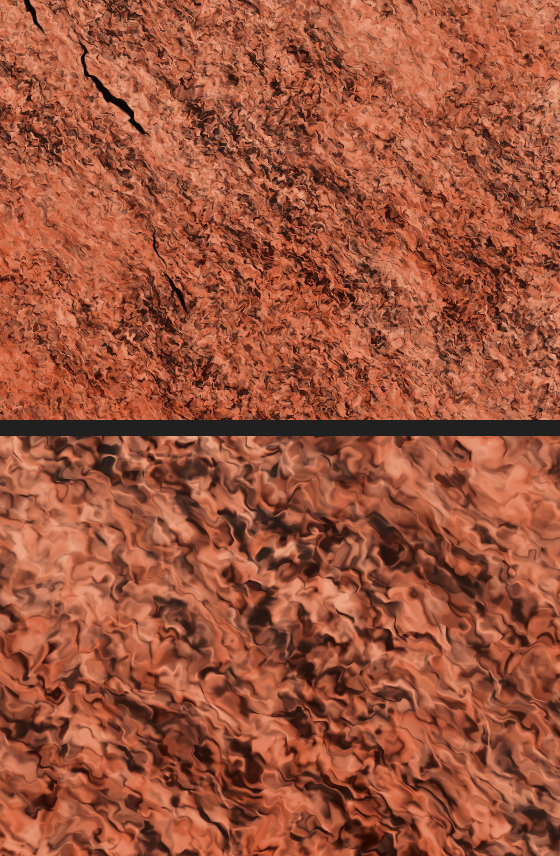
Top: the whole. Bottom: its middle third, enlarged.
A Shadertoy shader for this texture:

```glsl
// Rough red sandstone face with slanted grain, shaded ledges and dark cracks.

const vec3 BLACK  = vec3(0.15, 0.07, 0.05);
const vec3 UMBER  = vec3(0.28, 0.13, 0.09);
const vec3 RUST   = vec3(0.515, 0.25, 0.175);
const vec3 CLAY   = vec3(0.68, 0.36, 0.25);
const vec3 ORANGE = vec3(0.83, 0.46, 0.325);
const vec3 PEACH  = vec3(0.90, 0.56, 0.43);
const vec3 PALE_SHIFT = vec3(0.04, 0.14, 0.15);

vec3 hash3(vec2 p) {
    vec3 h = fract(p.xyx * vec3(0.1031, 0.1030, 0.0973));
    h += dot(h, h.yxz + 33.33);
    return fract((h.xxy + h.yzz) * h.zyx);
}

// Smooth cellular noise: random cell values blended by distance, 0..1.
float cells(vec2 p, float sharpness) {
    vec2 id = floor(p), f = p - id;
    float sum = 0.0, total = 0.0001;
    for (int y = -1; y <= 1; y++) {
        for (int x = -1; x <= 1; x++) {
            vec2 cell = vec2(x, y);
            vec3 h = hash3(id + cell);
            vec2 d = cell + h.xy - f;
            float w = exp(-sharpness * dot(d, d));
            sum += w * h.z;
            total += w;
        }
    }
    return sum / total;
}

// Layered sines that bend straight lines.
vec2 bend(vec2 p) {
    return 0.012 * sin(p.yx * vec2(11.0, 9.0) + vec2(1.0, 4.0))
         + 0.006 * sin(p.yx * vec2(27.0, 31.0) + vec2(2.0, 0.5))
         + 0.002 * sin(p.yx * vec2(83.0, 71.0));
}

// Rotate into the bedding direction: x along the grain, y across it.
vec2 bedding(vec2 p) {
    return vec2(0.80 * p.x - 0.60 * p.y, 0.60 * p.x + 0.80 * p.y);
}

// Fine random offset that crumbles smooth outlines.
vec2 crumble(vec2 q, float scale) {
    return vec2(cells(q * scale + 13.0, 5.0), cells(q * scale + 87.0, 5.0)) - 0.5;
}

// Light and shade of bumps, summed from coarse to fine.
float relief(vec2 q) {
    vec2 toLight = vec2(0.12, 0.36);
    float shade = 0.0, scale = 9.0, weight = 1.1;
    for (int i = 0; i < 5; i++) {
        float stretch = 0.45 + 0.07 * float(i);
        vec2 s = q * scale * vec2(stretch, 1.0) + 17.3 * float(i);
        shade += weight * (cells(s, 6.0) - cells(s + toLight, 6.0));
        scale *= 2.05;
        weight *= 1.2;
    }
    return shade;
}

// Separate mineral grains, with the darkest sunk into small pits.
float grains(vec2 q) {
    float coarse = cells(q * vec2(60.0, 88.0) + 7.0, 5.0);
    float fine = cells(q * vec2(150.0, 205.0) + 71.0, 5.0);
    float pits = 1.0 - smoothstep(0.15, 0.42, 0.5 * (coarse + fine));
    return 0.9 * (coarse - 0.5) + 1.4 * (fine - 0.5) - 0.6 * pits;
}

// Thin broken shadow lines under ledges.
float ledges(vec2 q) {
    float level = cells(q * vec2(5.0, 15.0) + 61.0, 6.0);
    float line = 1.0 - smoothstep(0.0, 0.05, abs(level - 0.5));
    return line * smoothstep(0.5, 0.75, cells(q * vec2(9.0, 14.0) + 5.0, 7.0));
}

// Tapered opening between two points.
float crack(vec2 p, vec2 a, vec2 b, float width, float soft) {
    vec2 ap = p - a, ab = b - a;
    float s = clamp(dot(ap, ab) / dot(ab, ab), 0.0, 1.0);
    float halfWidth = width * sqrt(s * (1.0 - s)) * 2.0;
    return 1.0 - smoothstep(halfWidth - soft, halfWidth + soft, length(ap - ab * s) + soft);
}

float ramp(float a, float b, float t) {
    return clamp((t - a) / (b - a), 0.0, 1.0);
}

vec3 stoneColor(float tone) {
    vec3 c = mix(BLACK, UMBER, ramp(0.0, 0.06, tone));
    c = mix(c, RUST, ramp(0.06, 0.22, tone));
    c = mix(c, CLAY, ramp(0.22, 0.50, tone));
    c = mix(c, ORANGE, ramp(0.50, 0.82, tone));
    return mix(c, PEACH, ramp(0.82, 1.0, tone));
}

void mainImage(out vec4 fragColor, in vec2 fragCoord) {
    vec2 p = fragCoord / iResolution.y;
    float soft = 1.0 / iResolution.y;
    vec2 q = bedding(p + bend(p));
    vec2 rubble = q + 0.010 * crumble(q, 120.0) + 0.012 * crumble(q, 40.0);

    // Tone: broad patches, bumps, grains and ledge shadows
    float patches = cells(q * vec2(1.6, 5.0) + 3.0, 6.0) - 0.5;
    float blotches = cells(rubble * vec2(6.0, 11.0) + 29.0, 6.0) - 0.5;
    float rough = 1.0 - 0.5 * patches - 0.6 * blotches;
    float light = 0.14 + 0.8 * patches + 0.8 * blotches
                + rough * (relief(rubble) + grains(rubble)) - 0.7 * ledges(rubble);
    float tone = 1.0 / (1.0 + exp(-1.7 * light));

    // Hue: warmer at lower left, pale mineral grains throughout
    float pale = 0.35 * (p.x * 0.6 + p.y - 0.9)
               + 0.8 * (cells(q * vec2(4.0, 6.0) + 43.0, 6.0) - 0.5)
               + 1.2 * (cells(rubble * vec2(80.0, 100.0) + 11.0, 6.0) - 0.5);
    vec3 color = stoneColor(tone) + PALE_SHIFT * pale * (0.35 + 0.65 * tone);

    // Cracks with ragged edges
    vec2 r = p + 0.6 * bend(p * 1.7) + 0.010 * (cells(p * 45.0, 8.0) - 0.5);
    float gap = crack(r, vec2(0.04, 1.04), vec2(0.10, 0.91), 0.009, soft);
    gap = max(gap, crack(r, vec2(0.18, 0.91), vec2(0.21, 0.81), 0.007, soft));
    gap = max(gap, crack(r, vec2(0.19, 0.85), vec2(0.37, 0.67), 0.011, soft));
    gap = max(gap, crack(r, vec2(0.35, 0.48), vec2(0.41, 0.35), 0.005, soft));
    gap = max(gap, crack(r, vec2(0.39, 0.36), vec2(0.45, 0.24), 0.008, soft));
    color = mix(color, BLACK * 0.4, gap);

    fragColor = vec4(clamp(color, 0.0, 1.0), 1.0);
}
```
